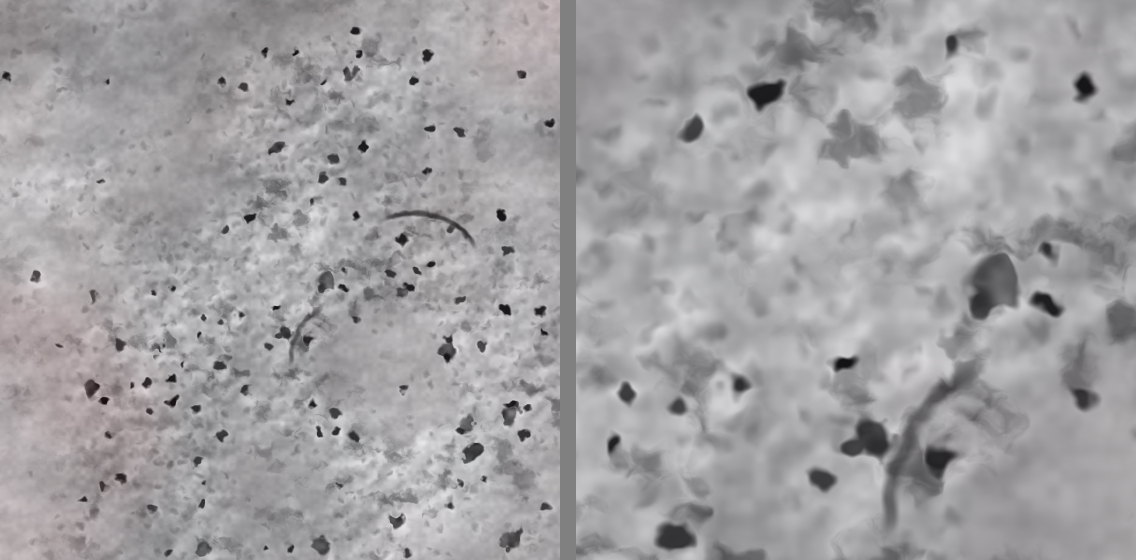
Left, the full canvas; right, a detail of the centre.
A WebGL 2 fragment shader for this texture:

```glsl
#version 300 es
precision highp float;
// Weathered grey stone with pitted rough patches, faint rose stains and curved cracks.

uniform vec2 u_resolution;
out vec4 fragColor;

#define BASE_TONE 0.640
#define ROUGH_LIFT 0.080
#define CLOUD_CONTRAST 0.30
#define RELIEF_CONTRAST 0.17
#define GRAIN_CONTRAST 0.09
#define SMUDGE_STRENGTH 0.42
#define PIT_TONE 0.07
#define PIT_DENSITY 0.30
#define SPECK_DENSITY 0.55
#define EDGE_SOFTNESS 0.0036
#define HALO_LIGHT 0.06
#define STAIN_STRENGTH 0.45

// Integer hash giving two values in 0..1
vec2 hash2(vec2 cell) {
    uvec2 v = uvec2(ivec2(cell) + 4096);
    v = v * 1664525u + 1013904223u;
    v.x += v.y * 1664525u;
    v.y += v.x * 1664525u;
    v ^= v >> 16u;
    v.x += v.y * 1664525u;
    v.y += v.x * 1664525u;
    v ^= v >> 16u;
    return vec2(v & 65535u) / 65535.0;
}

float noise(vec2 p) {
    vec2 i = floor(p), f = fract(p);
    f = f * f * f * (f * (f * 6.0 - 15.0) + 10.0);
    float low = mix(hash2(i).x, hash2(i + vec2(1, 0)).x, f.x);
    float high = mix(hash2(i + vec2(0, 1)).x, hash2(i + vec2(1, 1)).x, f.x);
    return mix(low, high, f.y);
}

float fbm(vec2 p) {
    float sum = 0.0, weight = 0.5;
    for (int octave = 0; octave < 5; octave++) {
        sum += weight * noise(p);
        p = mat2(1.6, 1.2, -1.2, 1.6) * p + 17.3;
        weight *= 0.5;
    }
    return sum / 0.97;
}

// Soft round patch: 1 at the centre, 0 beyond the radius
float patchMask(vec2 p, vec2 center, float radius) {
    return 1.0 - smoothstep(0.55 * radius, radius, length(p - center));
}

// How broken the surface is
float roughness(vec2 p) {
    float reach = length((p - vec2(0.64, 0.47)) * vec2(1.0, 0.85));
    float rough = 1.0 - smoothstep(0.22, 0.62, reach + 0.45 * (noise(p * 6.0) - 0.5));
    rough *= 1.0 - 0.8 * patchMask(p, vec2(0.69, 0.33), 0.16);
    rough *= 1.0 - 0.8 * patchMask(p, vec2(0.31, 0.69), 0.13);
    return max(rough, 0.15);
}

// Scattered irregular pits: x is the dark core, y the pale rim
vec2 pits(vec2 p, float cells, float density, float size, float softness, float seed) {
    vec2 result = vec2(0.0), home = floor(p * cells);
    for (int k = 0; k < 9; k++) {
        vec2 id = home + vec2(k % 3, k / 3) - 1.0;
        vec2 place = hash2(id + seed), traits = hash2(id + seed + 311.0);
        vec2 center = (id + 0.15 + 0.7 * place) / cells;
        if (traits.x > density * roughness(center)) continue;
        float angle = 6.283 * traits.y, c = cos(angle), s = sin(angle);
        float radius = size / cells * (0.5 + 0.5 * fract(traits.y * 37.0));
        vec2 q = mat2(c, -s, s, c) * (p - center);
        q.y *= 1.0 + 0.6 * place.x;
        float core = 1.0 - smoothstep(-softness, softness, length(q) - radius);
        float rimDistance = length(p - center - vec2(0.5, -0.6) * radius) - radius;
        float rim = 1.0 - smoothstep(0.0, 0.011, rimDistance);
        result = max(result, vec2(core * (0.7 + 0.3 * place.y), rim));
    }
    return result;
}

// Thin curved crack fading towards both ends
float crack(vec2 p, vec2 center, float radius, float angle, float spread) {
    vec2 q = p - center;
    float along = dot(normalize(q + 1e-5), vec2(cos(angle), sin(angle)));
    float fade = smoothstep(cos(spread), cos(0.5 * spread), along);
    return fade * (1.0 - smoothstep(0.001, 0.007, abs(length(q) - radius)));
}

void main() {
    vec2 uv = gl_FragCoord.xy / min(u_resolution.x, u_resolution.y);
    float rough = roughness(uv);
    vec2 wobble = vec2(noise(uv * 75.0), noise(uv * 75.0 + 51.0)) - 0.5;
    wobble += 0.5 * vec2(noise(uv * 160.0), noise(uv * 160.0 + 77.0)) - 0.25;
    vec2 warped = uv + 0.009 * wobble;

    // Cloudy base and side-lit relief
    float tone = BASE_TONE + ROUGH_LIFT * rough + CLOUD_CONTRAST * (fbm(uv * 4.0) - 0.5);
    tone += 0.7 * CLOUD_CONTRAST * (fbm(uv * vec2(11.0, 15.0) + 63.0) - 0.5);
    vec2 reliefPoint = (uv + 0.008 * wobble) * vec2(42.0, 54.0);
    float relief = noise(reliefPoint) - noise(reliefPoint + vec2(-0.35, 0.45));
    tone += RELIEF_CONTRAST * relief * (0.2 + 0.8 * rough);
    tone += GRAIN_CONTRAST * (noise(uv * 115.0) - 0.5) * (0.4 + 0.6 * rough);

    // Diffuse grey smudges gathered in drifts
    float drift = smoothstep(0.3, 0.7, noise(uv * 8.0 + 21.0));
    float smudge = smoothstep(0.53, 0.80, fbm(warped * vec2(30.0, 36.0) + 5.0));
    tone = mix(tone, PIT_TONE, SMUDGE_STRENGTH * smudge * (0.35 + 0.65 * drift) * (0.25 + 0.75 * rough));

    // Grey specks, black pits and larger crumbled hollows
    vec2 specks = pits(warped, 44.0, SPECK_DENSITY, 0.32, 1.5 * EDGE_SOFTNESS, 100.0);
    vec2 holes = pits(warped, 24.0, PIT_DENSITY, 0.25, EDGE_SOFTNESS, 500.0);
    vec2 hollows = pits(warped + 0.010 * wobble.yx, 9.0, PIT_DENSITY, 0.18, EDGE_SOFTNESS, 900.0);
    tone += HALO_LIGHT * max(0.4 * specks.y, max(holes.y, hollows.y));
    tone = mix(tone, PIT_TONE, 0.26 * specks.x);
    tone = mix(tone, PIT_TONE, hollows.x * (0.55 + 0.45 * noise(uv * 80.0)));
    tone = mix(tone, PIT_TONE, holes.x);

    // Curved cracks
    vec2 bent = uv + 0.003 * wobble;
    float cracks = max(crack(bent, vec2(0.74, 0.49), 0.13, 1.3, 0.85),
                       0.7 * crack(bent, vec2(0.62, 0.36), 0.10, 2.7, 0.65));
    tone = mix(tone, PIT_TONE, 0.85 * cracks * (0.6 + 0.4 * noise(uv * 50.0)));

    // Rose stains near the borders, cooler stone in the rough area
    float stain = patchMask(uv, vec2(0.0, 0.22), 0.36) + patchMask(uv, vec2(1.0, 0.97), 0.2);
    stain *= STAIN_STRENGTH * (0.4 + 1.2 * noise(uv * 7.0 + 9.0));
    float warmth = 0.35 + 1.2 * (fbm(uv * 5.0 + 30.0) - 0.5) - 0.35 * rough;
    vec3 color = vec3(tone) + vec3(0.035, -0.025, -0.022) * stain;
    color += vec3(0.018, -0.002, -0.008) * warmth + vec3(0.002, -0.003, 0.005);
    fragColor = vec4(clamp(color, 0.0, 1.0), 1.0);
}
```
